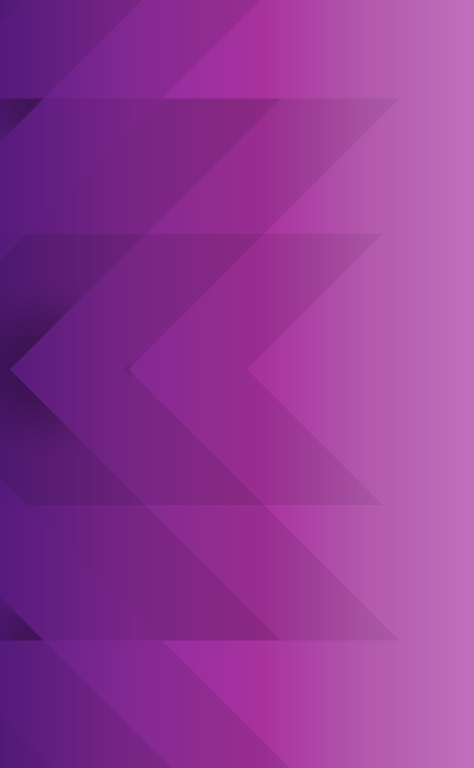
This background is drawn by a WebGL 2 fragment shader. Its source:

```glsl
#version 300 es
precision highp float;
// Nested translucent chevrons pointing left over a violet to pink gradient.

uniform vec2 u_resolution;
out vec4 fragColor;

// Lengths are fractions of the canvas height.
const float AXIS_Y = 0.5189;         // mirror axis of the chevrons
const float FIRST_TIP = 0.3216;      // x of the rightmost tip
const float TIP_STEP = 0.1544;       // distance between tips
const float INNER_HALF = 0.1764;     // half height of the inner band
const float OUTER_HALF = 0.3529;     // half height of the outer band
const float SHADE_LEFT = 0.91;       // light kept per layer, left side
const float SHADE_RIGHT = 0.935;     // light kept per layer, right side

const vec3 VIOLET = vec3(0.40, 0.125, 0.58);
const vec3 PURPLE = vec3(0.57, 0.175, 0.63);
const vec3 MAGENTA = vec3(0.66, 0.195, 0.62);
const vec3 ORCHID = vec3(0.70, 0.350, 0.68);
const vec3 PINK = vec3(0.75, 0.440, 0.735);

// Layers added left of each chevron edge: inner band, outer band, outside.
const vec3 LAYERS[6] = vec3[6](
  vec3(1.0, 0.0, 0.0), vec3(1.0, 1.0, 0.0), vec3(1.0, 1.0, 0.0),
  vec3(-1.0, -0.2, 1.0), vec3(0.0, 1.0, 1.0), vec3(0.0, 0.0, 0.4));

vec3 backdrop(float x) {
  vec3 c = mix(VIOLET, PURPLE, clamp(x / 0.176, 0.0, 1.0));
  c = mix(c, MAGENTA, clamp((x - 0.176) / 0.165, 0.0, 1.0));
  c = mix(c, ORCHID, clamp((x - 0.341) / 0.141, 0.0, 1.0));
  return mix(c, PINK, clamp((x - 0.482) / 0.133, 0.0, 1.0));
}

// Smooth coverage of the side where the distance is negative.
float inside(float dist, float pixel) {
  return 1.0 - smoothstep(-0.5 * pixel, 0.5 * pixel, dist);
}

// Coverage of the area left of chevron edge i.
float leftOf(float chevron, float i, float pixel) {
  return inside((chevron - FIRST_TIP + i * TIP_STEP) * 0.7071, pixel);
}

float softDisc(vec2 p, vec2 center, float radius) {
  return 1.0 - smoothstep(0.15 * radius, radius, length(p - center));
}

void main() {
  float pixel = 1.0 / u_resolution.y;
  vec2 p = gl_FragCoord.xy * pixel;
  p.y = abs(p.y - AXIS_Y);
  float chevron = p.x - p.y;

  // Weights of the three horizontal zones
  float inner = inside(p.y - INNER_HALF, pixel);
  float banded = inside(p.y - OUTER_HALF, pixel);
  vec3 zone = vec3(inner, banded - inner, 1.0 - banded);

  // Stacked chevron layers
  float layers = 0.0;
  for (int i = 0; i < 6; i++) {
    layers += dot(LAYERS[i], zone) * leftOf(chevron, float(i), pixel);
  }
  float shade = mix(SHADE_LEFT, SHADE_RIGHT, smoothstep(0.35, 0.5, p.x));
  vec3 color = backdrop(p.x) * pow(shade, layers);

  // Soft shadows cast behind the tips and the outer corners
  float tipGap = leftOf(chevron, 2.0, pixel) - leftOf(chevron, 3.0, pixel);
  float shadow = 0.27 * zone.x * tipGap * softDisc(p, vec2(0.0586, 0.0), 0.125);
  shadow += 0.10 * leftOf(chevron, 1.0, pixel) * softDisc(p, vec2(0.170, 0.0), 0.012);
  shadow += 0.24 * zone.y * leftOf(chevron, 4.0, pixel)
    * softDisc(p, vec2(0.056, OUTER_HALF), 0.085);
  color *= 1.0 - shadow;

  fragColor = vec4(color, 1.0);
}
```
